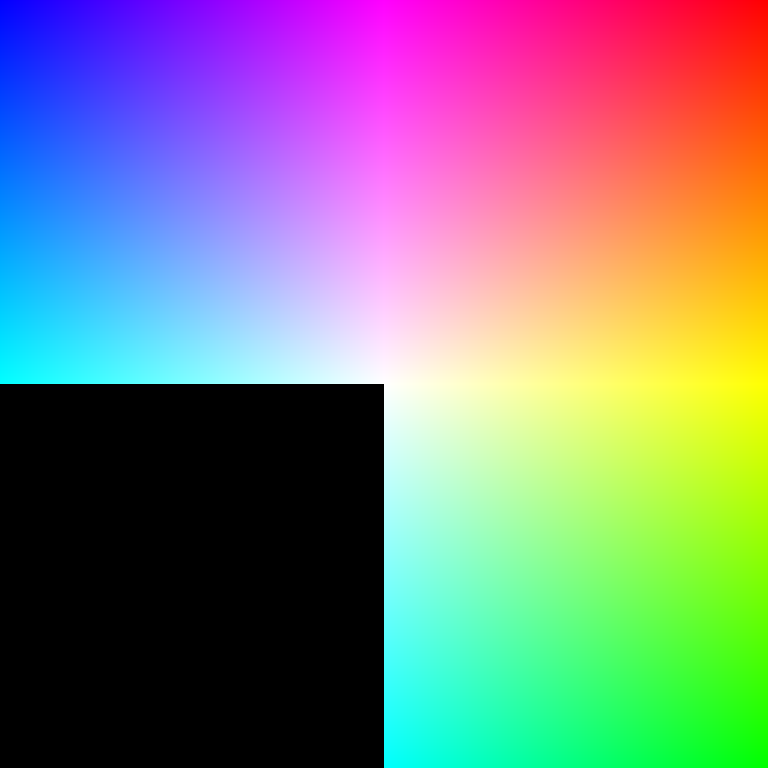
Reproduce this background procedurally as a WebGL 2 fragment shader.

```glsl
#version 300 es
precision highp float;
// Draws three unfolded faces of the RGB colour cube around a white centre, with a black lower-left quarter.

uniform vec2 u_resolution;
out vec4 fragColor;

// Each channel fades linearly from white as it leaves the centre.
vec3 cubeFaces(vec2 p) {
    float red = 1.0 + min(min(p.x, p.y), 0.0);
    float green = 1.0 - max(p.y, 0.0);
    float blue = 1.0 - max(p.x, 0.0);
    return vec3(red, green, blue);
}

// Signed distance to the quarter where both coordinates are negative.
float quarterDistance(vec2 p) {
    return length(max(p, 0.0)) + min(max(p.x, p.y), 0.0);
}

// Coverage of a shape, softened over one pixel.
float coverage(float signedDistance, float pixelSize) {
    return clamp(0.5 - signedDistance / pixelSize, 0.0, 1.0);
}

void main() {
    // Canvas coordinates from -1 to 1, with the centre at zero.
    vec2 p = 2.0 * gl_FragCoord.xy / u_resolution - 1.0;
    float pixelSize = 2.0 / min(u_resolution.x, u_resolution.y);

    const vec3 BLACK = vec3(0.0);
    float quarterMask = coverage(quarterDistance(p), pixelSize);
    fragColor = vec4(mix(cubeFaces(p), BLACK, quarterMask), 1.0);
}
```
